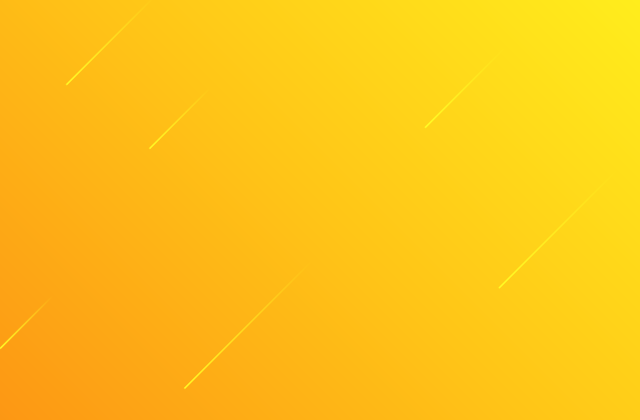
Reproduce this background procedurally as a WebGL 2 fragment shader.

```glsl
#version 300 es
precision highp float;
// Warm diagonal gradient crossed by thin, fading yellow meteor streaks.

#define STREAK_COUNT 6
#define STREAK_WIDTH 0.0038
#define STREAK_OPACITY 0.95
#define LOW_COLOR vec3(0.99, 0.592, 0.078)
#define MID_COLOR vec3(1.0, 0.772, 0.09)
#define HIGH_COLOR vec3(1.0, 0.93, 0.11)
#define STREAK_COLOR vec3(1.0, 1.0, 0.15)

uniform vec2 u_resolution;
out vec4 fragColor;

// Head position (xy) and horizontal reach (z), in canvas heights.
const vec3 STREAKS[STREAK_COUNT] = vec3[](
    vec3(0.158, 0.798, 0.210), vec3(0.356, 0.646, 0.145),
    vec3(1.012, 0.696, 0.190), vec3(1.188, 0.314, 0.280),
    vec3(0.000, 0.170, 0.125), vec3(0.439, 0.075, 0.305));

// Three-stop ramp running from the lower left to the upper right corner.
vec3 diagonalGradient(float t) {
    vec3 lower = mix(LOW_COLOR, MID_COLOR, clamp(t * 2.0, 0.0, 1.0));
    return mix(lower, HIGH_COLOR, clamp(t * 2.0 - 1.0, 0.0, 1.0));
}

// Coverage of a 45 degree line, solid at the head and clear at the tail.
float streakAlpha(vec2 p, vec3 streak, float pixel) {
    vec2 d = p - streak.xy;
    float along = (d.x + d.y) * 0.5;
    float across = abs(d.x - d.y) * inversesqrt(2.0);
    float line = clamp((STREAK_WIDTH * 0.5 - across) / pixel + 0.5, 0.0, 1.0);
    float head = clamp(along / pixel + 0.5, 0.0, 1.0);
    float fade = clamp(1.0 - along / streak.z, 0.0, 1.0);
    return line * head * fade;
}

void main() {
    float pixel = 1.0 / u_resolution.y;
    vec2 p = gl_FragCoord.xy * pixel;
    float aspect = u_resolution.x * pixel;

    vec3 color = diagonalGradient((p.x + p.y) / (aspect + 1.0));

    for (int i = 0; i < STREAK_COUNT; i++) {
        float alpha = streakAlpha(p, STREAKS[i], pixel);
        color = mix(color, STREAK_COLOR, alpha * STREAK_OPACITY);
    }
    fragColor = vec4(color, 1.0);
}
```
